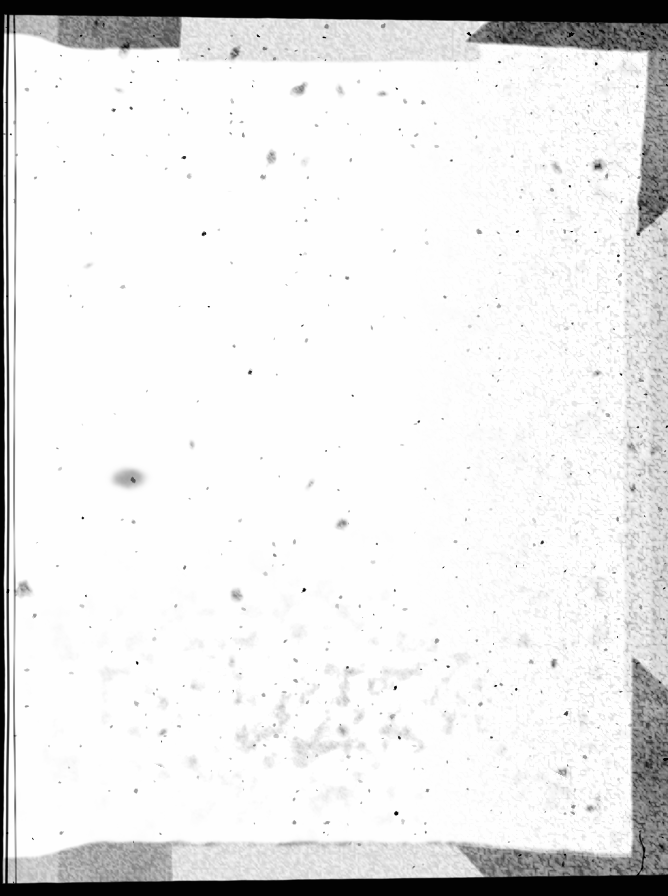
Reproduce this texture procedurally as a Shadertoy shader.

```glsl
// A bleached, high-contrast sheet of old paper in a black frame, with taped corners.
// Half-plane shapes give the tapes and pale strips; scattered cells give the specks
// and foxing; value noise gives mottling and grain. Units: canvas height, y downwards.
#define PAPER 0.995
#define FRAME 0.008
#define PALE_STRIP 0.11
#define TAPE_DARK 0.50
#define TAPE_SOFT 0.0025
#define GRAIN_SCALE 420.0
#define GRAIN_TAPE 0.30
#define FINE_CHANCE 0.075
#define SPOT_CHANCE 0.12
#define FOXING_CHANCE 0.08
#define CLUSTER vec2(0.36, 0.79)

float hash(vec2 p) {
    vec3 q = fract(vec3(p.xyx) * 0.1031);
    q += dot(q, q.yzx + 33.33);
    return fract((q.x + q.y) * q.z);
}

float noise(vec2 p) {
    vec2 i = floor(p), f = fract(p);
    f = f * f * (3.0 - 2.0 * f);
    return mix(mix(hash(i), hash(i + vec2(1, 0)), f.x),
               mix(hash(i + vec2(0, 1)), hash(i + vec2(1, 1)), f.x), f.y);
}

float fbm(vec2 p) {
    float sum = 0.0, weight = 0.5;
    for (int i = 0; i < 4; i++) {
        sum += weight * noise(p);
        p = p * 2.03 + 17.7;
        weight *= 0.5;
    }
    return sum / 0.9375;
}

// Soft mask of positive distances
float inside(float d) { return smoothstep(-TAPE_SOFT, TAPE_SOFT, d); }

// Mask of the half plane to the right of the direction a to b
float side(vec2 p, vec2 a, vec2 b) {
    vec2 u = normalize(b - a), v = p - a;
    return inside(u.x * v.y - u.y * v.x);
}

// One randomly turned, uneven speck in some cells
float specks(vec2 p, float cell, float size, float soft, float chance, float seed) {
    vec2 id = floor(p / cell), key = id + seed;
    if (hash(key) > chance) return 0.0;
    vec2 jitter = vec2(hash(key + 117.0), hash(key + 231.0));
    vec2 d = p - (id + 0.3 + 0.4 * jitter) * cell;
    float angle = 6.2832 * hash(key + 347.0);
    d = mat2(cos(angle), sin(angle), -sin(angle), cos(angle)) * d;
    d.y *= 1.0 + hash(key + 419.0);
    float pick = hash(key + 533.0);
    float radius = size * (0.5 + pick * pick) * (0.6 + 0.8 * noise(p / size));
    return (0.3 + 0.7 * hash(key + 641.0)) * smoothstep(radius + soft, radius - soft, length(d));
}

void mainImage(out vec4 fragColor, in vec2 fragCoord) {
    float pixel = 1.0 / iResolution.y;
    vec2 p = vec2(fragCoord.x, iResolution.y - fragCoord.y) * pixel;
    float mottle = fbm(p * 60.0), broad = fbm(p * 14.0 + 5.0);
    float grain = 0.6 * noise(p * GRAIN_SCALE) + 0.4 * hash(floor(p * GRAIN_SCALE));
    vec2 q = p + 0.004 * (vec2(fbm(p * 45.0), fbm(p * 45.0 + 40.0)) - 0.5);

    // Pale strips along the top, right and bottom
    float bottomEdge = 0.940 + 0.018 * smoothstep(0.12, 0.02, p.x) + 0.013 * smoothstep(0.48, 0.70, p.x);
    float top = inside(0.068 - q.y) * inside(q.x - 0.200) * inside(0.535 - q.x);
    float bottom = inside(q.y - bottomEdge);
    float right = inside(q.x - 0.697) * inside(q.y - 0.23) * inside(0.78 - q.y);
    float shade = PALE_STRIP * max(max(top, bottom), right * (0.8 + 0.6 * inside(q.x - 0.726)));
    float tide = exp(-pow((q.y - bottomEdge - 0.002) / 0.003, 2.0));
    shade += 0.22 * tide * smoothstep(0.35, 0.7, mottle) * smoothstep(0.08, 0.12, p.x);

    // Grey tapes at the corners
    float topLeft = inside(mix(0.038, 0.054, smoothstep(0.02, 0.09, q.x)) - q.y)
                  * inside(0.202 - q.x) * (0.55 + 0.45 * inside(q.x - 0.065));
    float topRight = side(q, vec2(0.723, 0.058), vec2(0.50, 0.046))
                   * side(q, vec2(0.515, 0.05), vec2(0.547, 0.022));
    float rightTop = side(q, vec2(0.711, 0.255), vec2(0.724, 0.05))
                   * side(q, vec2(0.746, 0.232), vec2(0.712, 0.262))
                   * (0.9 + 0.4 * smoothstep(0.14, 0.26, p.y));
    float rightLow = inside(q.x - 0.705) * side(q, vec2(0.703, 0.730), vec2(0.746, 0.768));
    float lowLeft = bottom * inside(0.193 - q.x) * (0.45 + 0.3 * inside(q.x - 0.065));
    float lowRight = inside(q.y - bottomEdge - 0.003) * side(q, vec2(0.545, 0.985), vec2(0.508, 0.945));
    float tape = max(max(max(topLeft, topRight * 1.15), rightTop), max(max(rightLow, lowLeft), lowRight));
    shade = max(shade, TAPE_DARK * tape * (0.65 + 0.7 * broad));
    float worn = max(tape, max(max(top, bottom), right) * 0.45);
    shade += GRAIN_TAPE * worn * (grain - 0.5);

    // Grain and cloudy foxing, denser to the right and in the lower cluster
    float cluster = exp(-dot((p - CLUSTER) / vec2(0.22, 0.09), (p - CLUSTER) / vec2(0.22, 0.09)));
    float toRight = smoothstep(0.45, 0.72, p.x);
    float edges = max(toRight, smoothstep(0.28, 0.04, p.y));
    shade += 0.35 * toRight * max(grain - 0.58, 0.0);
    shade += (0.9 * cluster + 0.35 * toRight) * max(mottle + 0.3 * broad - 0.78, 0.0) * (0.5 + grain);
    vec2 stain = (q - vec2(0.144, 0.534)) / vec2(0.018, 0.011);
    shade += 0.3 * exp(-dot(stain, stain) * dot(stain, stain)) * (0.4 + mottle);
    shade += 0.55 * specks(q, 0.04, 0.0055, 0.005, FOXING_CHANCE * (0.5 + edges + 2.0 * cluster), 71.0) * (0.5 + grain);

    // Small faint and dark specks
    shade += 0.45 * specks(p, 0.012, 0.0019, pixel, FINE_CHANCE * (0.6 + edges + 2.5 * cluster), 913.0);
    shade += specks(p, 0.027, 0.0017, pixel, SPOT_CHANCE * (0.6 + 1.6 * edges + 0.8 * cluster), 1507.0);

    // Sheet edges on the left and a crack in the lower right tape
    float wobble = 0.003 * (noise(vec2(p.y * 9.0, 3.0)) - 0.5);
    float line = smoothstep(0.0022, 0.0004, abs(p.x - 0.0085 - wobble));
    line += 0.55 * smoothstep(0.0018, 0.0003, abs(p.x - 0.0165 + wobble)) * (0.5 + noise(vec2(p.y * 40.0, 8.0)));
    float crack = abs(p.x - 0.706 - 0.014 * noise(vec2(p.y * 60.0, 2.0)));
    shade += 0.8 * line + 0.45 * smoothstep(0.0018, 0.0, crack) * inside(p.y - 0.93);

    // Black frame, slightly tilted
    float tilt = p.x * 0.013;
    float margin = min(min(p.y - 0.0165 - tilt, 0.986 - tilt - p.y), p.x - 0.0045 - wobble);
    float sheet = smoothstep(-pixel, pixel, margin + 0.001 * (mottle - 0.5));
    float tone = mix(FRAME, clamp(PAPER - shade, FRAME, PAPER), sheet);
    fragColor = vec4(vec3(tone), 1.0);
}
```
